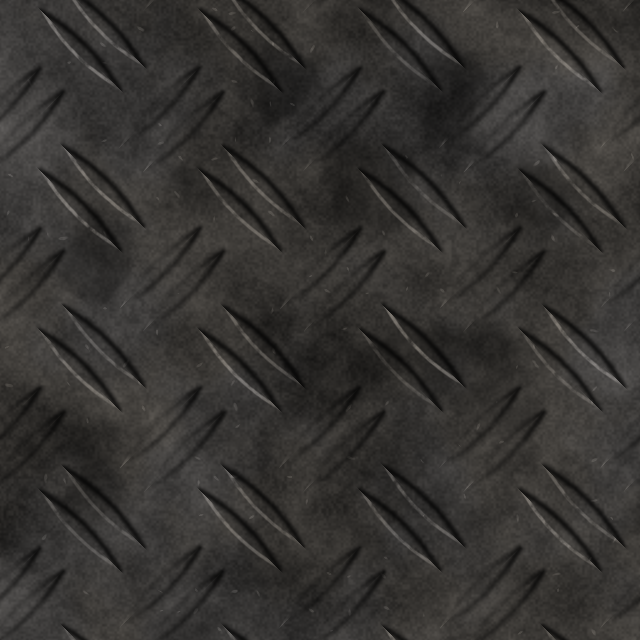
A WebGL 1 fragment shader for this texture:

```glsl
precision highp float;
// Dark worn tread plate: pairs of raised pointed bars, leaning left and right
// in turn on a 4 by 4 grid. Each bar is a vesica distance field with a lit
// bevel and a soft shadow, laid over mottled, grainy, chipped steel.

uniform vec2 u_resolution;

const float REPEATS = 4.0;
// Bar geometry, in units of one repeat
const float HALF_LENGTH = 0.352;
const float HALF_WIDTH = 0.048;
const float PAIR_OFFSET = 0.104;
const float BEVEL_WIDTH = 0.026;
const float SHADOW_WIDTH = 0.021;
const float JITTER = 0.008;
const vec2 FALLING_CENTRE = vec2(0.573, 0.760);
const vec2 RISING_CENTRE = vec2(0.073, 0.250);
// Light and surface
const vec2 LIGHT = vec2(-0.8, -0.6);
const float BASE_LEVEL = 0.205;
const float HIGHLIGHT = 0.27;
const float SHADOW_DEPTH = 0.68;
const vec3 WARM_TINT = vec3(1.03, 0.985, 0.925);
const vec3 COOL_TINT = vec3(1.01, 0.985, 0.965);

float hash(vec2 p) {
  vec3 q = fract(vec3(p.xyx) * 0.1031);
  q += dot(q, q.yzx + 33.33);
  return fract((q.x + q.y) * q.z);
}

float noise(vec2 p) {
  vec2 i = floor(p), f = fract(p);
  f = f * f * (3.0 - 2.0 * f);
  return mix(mix(hash(i), hash(i + vec2(1, 0)), f.x),
             mix(hash(i + vec2(0, 1)), hash(i + vec2(1, 1)), f.x), f.y);
}

float fbm(vec2 p) {
  float sum = 0.0, amp = 0.5;
  for (int i = 0; i < 5; i++) {
    sum += amp * noise(p);
    p = mat2(1.6, 1.2, -1.2, 1.6) * p + 17.3;
    amp *= 0.5;
  }
  return sum / 0.97;
}

// Pointed lens lying along x
float lensDistance(vec2 p) {
  float radius = (HALF_LENGTH * HALF_LENGTH + HALF_WIDTH * HALF_WIDTH) / (2.0 * HALF_WIDTH);
  float shift = radius - HALF_WIDTH;
  p = abs(p);
  if ((p.x - HALF_LENGTH) * shift > p.y * HALF_LENGTH) return length(p - vec2(HALF_LENGTH, 0.0));
  return length(p + vec2(0.0, shift)) - radius;
}

// Bare steel: broad stains, fine mottling and grain
float steel(vec2 uv) {
  float stain = fbm(uv * 5.0 + 3.7);
  float mottle = fbm(uv * 19.0 + 41.0);
  float grain = 0.6 * noise(uv * 260.0) + 0.4 * noise(uv * 130.0 + 9.0);
  float grime = smoothstep(0.52, 0.72, fbm(uv * 7.0 + 60.0));
  float level = BASE_LEVEL + 0.21 * (stain - 0.5) + 0.13 * (mottle - 0.5) + 0.085 * (grain - 0.5);
  return level * (1.0 - 0.3 * grime);
}

// Sparse pale nicks, one at most in each grid cell
float chips(vec2 uv) {
  vec2 g = uv * 34.0, id = floor(g);
  float angle = 6.283 * hash(id + 5.0);
  vec2 p = fract(g) - 0.3 - 0.4 * vec2(hash(id + 11.0), hash(id + 23.0));
  p = mat2(cos(angle), sin(angle), -sin(angle), cos(angle)) * p;
  float size = 0.03 + 0.07 * hash(id + 31.0);
  float d = length(p * vec2(0.45, 1.2)) + 0.08 * (noise(uv * 220.0) - 0.5);
  return step(0.86, hash(id + 47.0)) * (1.0 - smoothstep(size * 0.4, size + 0.03, d));
}

// Adds both bars of a pair to the surface level
float addPair(float level, vec2 uv, vec2 centre, vec2 axis) {
  vec2 q = uv * REPEATS - centre + 0.5;
  vec2 id = floor(q);
  vec2 across = vec2(-axis.y, axis.x);
  float pixel = REPEATS / u_resolution.y;
  float rough = fbm(uv * 70.0 + 13.0);
  for (int k = 0; k < 2; k++) {
    float side = 2.0 * float(k) - 1.0;
    vec2 seed = id + centre * 100.0 + side * 7.0;
    vec2 p = fract(q) - 0.5 - side * PAIR_OFFSET * across;
    p += JITTER * (vec2(hash(seed), hash(seed + 3.0)) - 0.5);
    vec2 local = vec2(dot(p, axis), dot(p, across));
    float d = lensDistance(local) + 0.006 * (rough - 0.5);
    float inside = 1.0 - smoothstep(-pixel, pixel, d);
    // The facing turns along the axis towards the tips
    float along = clamp(local.x / HALF_LENGTH, -1.0, 1.0);
    float lit = dot(normalize(across * (local.y < 0.0 ? -1.0 : 1.0) + axis * along * along * along), LIGHT);
    float wear = mix(0.45, 1.0, hash(seed + 19.0)) * smoothstep(0.15, 0.75, rough + 0.12);
    float bevel = inside * smoothstep(-BEVEL_WIDTH, -0.5 * BEVEL_WIDTH, d);
    float shade = exp(-pow(abs(d + 0.003) / SHADOW_WIDTH, 2.0)) * smoothstep(0.5, -0.7, lit);
    float halo = (1.0 - inside) * (1.0 - smoothstep(0.01, 0.13, d));
    level += 0.022 * halo + 0.012 * inside;
    level *= 1.0 - SHADOW_DEPTH * shade;
    level += HIGHLIGHT * bevel * wear * smoothstep(0.35, 1.0, lit);
  }
  return level;
}

void main() {
  vec2 uv = gl_FragCoord.xy / u_resolution;
  float level = steel(uv) + 0.09 * chips(uv);
  level = addPair(level, uv, FALLING_CENTRE, normalize(vec2(1.0, -1.0)));
  level = addPair(level, uv, RISING_CENTRE, normalize(vec2(1.0, 1.0)));
  vec3 tint = mix(COOL_TINT, WARM_TINT, smoothstep(0.35, 0.65, fbm(uv * 6.0 + 80.0)));
  gl_FragColor = vec4(max(level, 0.04) * tint, 1.0);
}
```
